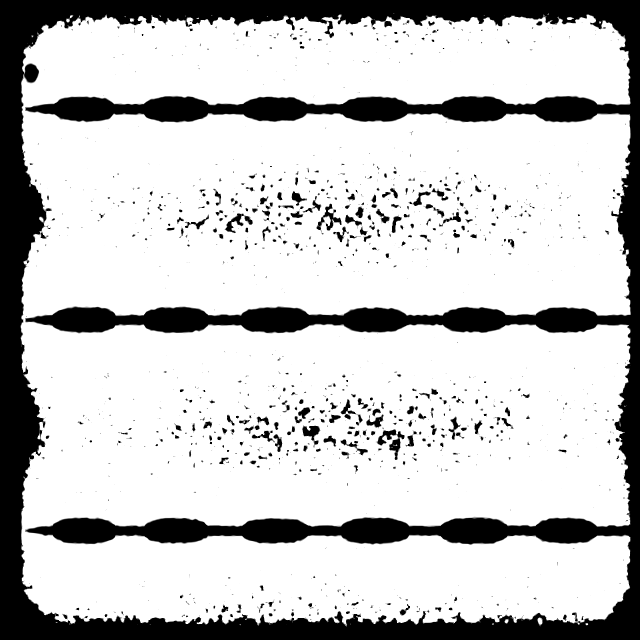
A WebGL 2 fragment shader for this pattern:

```glsl
#version 300 es
precision highp float;
// Three beaded black lines on a worn white panel with speckled bands and a ragged dark border.
uniform vec2 u_resolution;
out vec4 fragColor;

float hash(vec2 p) {
    return fract(sin(dot(p, vec2(127.1, 311.7))) * 43758.5453);
}

float valueNoise(vec2 p) {
    vec2 cell = floor(p), f = fract(p);
    f = f * f * (3.0 - 2.0 * f);
    return mix(mix(hash(cell), hash(cell + vec2(1, 0)), f.x),
               mix(hash(cell + vec2(0, 1)), hash(cell + vec2(1, 1)), f.x), f.y);
}

float roundedBox(vec2 p, vec2 low, vec2 high, float radius) {
    vec2 q = abs(p - 0.5 * (low + high)) - 0.5 * (high - low) + radius;
    return length(max(q, 0.0)) + min(max(q.x, q.y), 0.0) - radius;
}

// Coverage of a shape from its signed distance
float cover(float dist) {
    float pixel = 1.0 / min(u_resolution.x, u_resolution.y);
    return smoothstep(pixel, -pixel, dist);
}

// Half thickness of a line: a thin cord swelling into six flat beads
float beadedHalfWidth(float x, float row) {
    float offset = x - 0.508;
    // The outermost beads sit slightly closer to their neighbours
    float u = offset / 0.1563 * (1.0 + 0.042 * smoothstep(0.235, 0.375, abs(offset)));
    float along = abs(fract(u) - 0.5) * 0.1563;
    float size = 0.96 + 0.08 * hash(vec2(floor(u), row));
    float bead = 0.0195 * size * sqrt(max(1.0 - pow(along / (0.055 * size), 3.0), 0.0));
    float cord = mix(0.002, 0.0077, smoothstep(0.035, 0.08, x));
    return max(bead, cord);
}

void main() {
    vec2 uv = gl_FragCoord.xy / u_resolution;

    // Repeats down: lines at whole steps, worn bands halfway between
    float step3 = (uv.y - 0.5) / 0.3294;
    float lineDist = abs(fract(step3 + 0.5) - 0.5) * 0.3294;
    float bandDist = (fract(step3) - 0.5) * 0.3294;
    float band = exp(-pow(abs(bandDist) / 0.073, 2.0));

    // Panel, pinched at the bands, mostly on the left
    float pinch = band * band;
    vec2 low = vec2(0.032 + 0.026 * pinch, 0.021);
    vec2 high = vec2(0.986 - 0.008 * pinch, 0.979);
    float panel = roundedBox(uv, low, high, 0.058);

    // Speckle: grain under a threshold that rises in the bands and at the edges
    vec2 warped = uv + 0.006 * vec2(valueNoise(uv * 45.0), valueNoise(uv * 45.0 + 31.0));
    float grain = 0.7 * valueNoise(warped * 150.0) + 0.3 * valueNoise(warped * 260.0 + 17.0);
    float spread = exp(-pow(abs(uv.x - 0.53) / 0.36, 2.0));
    float patches = 0.84 + 0.32 * valueNoise(uv * 14.0 + 5.0);
    float wear = 0.385 * band * spread * patches;
    float edgeWear = exp(min(panel / mix(0.003, 0.016, band), 1.0));
    float excess = max(wear, edgeWear) - grain;
    float ink = clamp(excess / max(fwidth(excess), 0.0001) + 0.5, 0.0, 1.0);

    // Lines with slightly rough outlines
    float rough = 0.0026 * (valueNoise(uv * 170.0) - 0.5);
    float line = lineDist - beadedHalfWidth(uv.x, floor(step3 + 0.5)) + rough;
    ink = max(ink, cover(max(line, 0.04 - uv.x)));

    // Stray blot by the upper left edge
    float blot = (length((uv - vec2(0.049, 0.886)) / vec2(0.011, 0.015)) - 1.0) * 0.012;
    ink = max(ink, cover(blot + rough));

    fragColor = vec4(vec3(1.0 - ink), 1.0);
}
```
